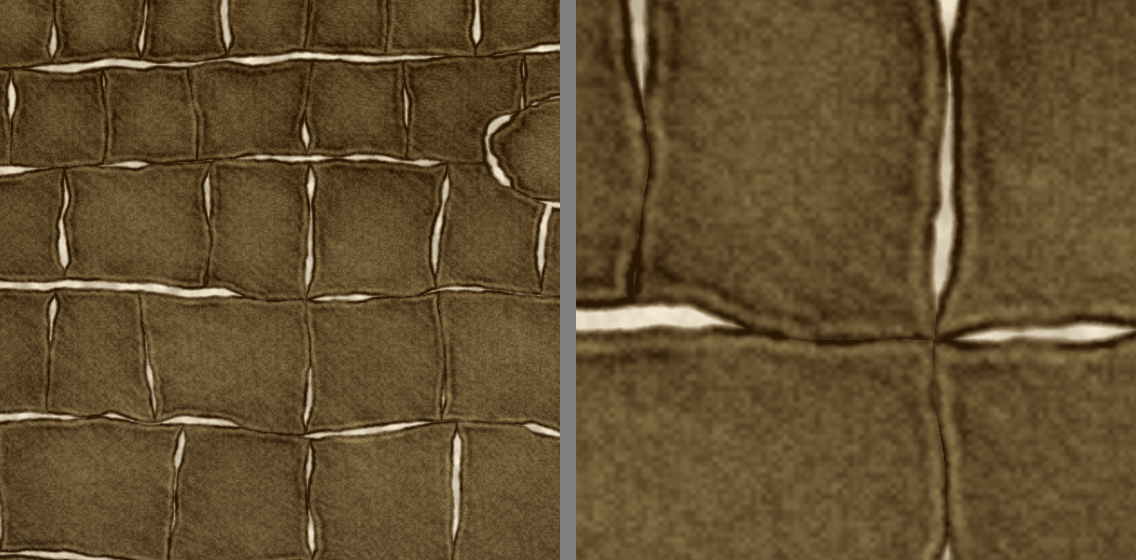
Left: the whole. Right: its middle third, enlarged.
Give the GLSL for this texture, as a WebGL 2 fragment shader.

```glsl
#version 300 es
precision highp float;

uniform vec2 u_resolution;
out vec4 fragColor;

float hash(vec2 p) {
    return fract(sin(dot(p, vec2(127.1, 311.7))) * 43758.5453);
}

float noise(vec2 p) {
    vec2 i = floor(p), f = fract(p);
    f = f * f * (3.0 - 2.0 * f);
    return mix(mix(hash(i), hash(i + vec2(1, 0)), f.x),
               mix(hash(i + vec2(0, 1)), hash(i + vec2(1, 1)), f.x), f.y);
}

float fbm(vec2 p) {
    float sum = 0.0, amp = 0.5;
    for (int i = 0; i < 5; i++) {
        sum += amp * noise(p);
        p = mat2(1.6, 1.2, -1.2, 1.6) * p + 7.3;
        amp *= 0.5;
    }
    return sum;
}

float bump(float x, float width) {
    x /= width;
    return exp(-x * x);
}

float smoothMin(float a, float b, float k) {
    float h = max(k - abs(a - b), 0.0) / k;
    return min(a, b) - h * h * k * 0.25;
}

// Half width of the pale core along a seam; negative where it is closed
float coreWidth(float along, float seed) {
    float swell = 0.65 * noise(vec2(along * 11.0, seed)) + 0.35 * noise(vec2(along * 33.0, seed + 0.5));
    return mix(-0.0035, 0.0066, smoothstep(0.32, 0.78, swell));
}

void main() {
    vec2 p = gl_FragCoord.xy / u_resolution;
    float aa = 0.6 / u_resolution.y;

    // Long seams running across; count those below to find the row
    float row = 0.0, rowDist = 1.0, rowRim = 1.0;
    for (float k = 0.0; k < 7.0; k++) {
        float height = 0.265 * k - 0.011 * k * k + (k - 2.6) * 0.025 * p.x * p.x
            + 0.045 * (noise(vec2(p.x * 3.5, k + 20.0)) - 0.5)
            + 0.012 * (noise(vec2(p.x * 15.0, k + 40.0)) - 0.5);
        float off = p.y - height;
        row += step(0.0, off);
        rowDist = min(rowDist, abs(off));
        rowRim = min(rowRim, abs(off) - coreWidth(p.x * 0.75, k + 60.0));
    }

    // Short seams dividing each row, sharing one common column
    float column = 0.0, colDist = 1.0, colRim = 1.0;
    float spacing = 0.3 - 0.03 * row;
    for (float c = -5.0; c < 5.0; c++) {
        float seed = c + row * 13.0 + 90.0;
        float jitter = c == 0.0 ? 0.0 : hash(vec2(seed, 3.0)) - 0.5;
        float x = 0.55 + spacing * (c + 0.45 * jitter)
            + 0.25 * jitter * (p.y - 0.265 * row + 0.13)
            + 0.018 * (noise(vec2(p.y * 9.0, seed)) - 0.5)
            + 0.008 * (noise(vec2(p.y * 28.0, seed + 0.5)) - 0.5);
        float off = p.x - x;
        float core = mix(-0.0035, coreWidth(p.y, seed), smoothstep(0.005, 0.04, rowDist));
        column += step(0.0, off);
        colDist = min(colDist, abs(off));
        colRim = min(colRim, abs(off) - core);
    }
    float rim = min(rowRim, colRim);
    float edge = smoothMin(rowDist, colDist, 0.05);

    // One rounded scale interrupting the grid at the right
    vec2 q = (p - vec2(1.03, 0.73)) / vec2(0.16, 0.1);
    float ring = (length(q) - 1.0) * 0.11 + 0.014 * (noise(p * 17.0) - 0.5);
    float ringRim = abs(ring) - coreWidth(atan(q.y, -q.x) * 0.2, 300.0);
    rim = ring < 0.0 ? ringRim : min(rim, ringRim);
    edge = ring < 0.0 ? -ring : smoothMin(edge, ring, 0.03);
    vec2 scaleId = ring < 0.0 ? vec2(91.0, 37.0) : vec2(column, row) * 17.0;
    rim += 0.006 * (fbm(p * 60.0) - 0.45);

    // Mottled leather with fine grain, smudges and faint creases
    float mottle = fbm(p * 6.0 + 4.0) - 0.48;
    float smudge = fbm(p * vec2(17.0, 22.0) + 31.0);
    float grain = noise(p * 310.0) + 0.6 * noise(p * 170.0 + 9.0) - 0.8;
    vec2 bent = p + 0.05 * vec2(noise(p * 8.0), noise(p * 8.0 + 50.0));
    float crease = noise(mat2(0.8, 0.6, -0.6, 0.8) * bent * vec2(38.0, 150.0)) - 0.5;
    float border = smoothstep(0.07, 0.01, edge);

    float tone = 0.73 + 0.6 * mottle + 0.46 * grain;
    tone += crease * (0.12 + 0.28 * border);
    tone -= border * mix(0.1, 0.42, p.y) * (0.2 + 1.3 * smudge);
    tone -= 0.06 * smoothstep(0.3, 1.0, p.y);

    // Uneven groove, raised lip and outer fold, differing on each scale
    float groove = smoothstep(0.2, 0.8, noise(p * 30.0 + scaleId));
    float lip = noise(p * 24.0 + scaleId + 70.0);
    float fold = smoothstep(0.3, 0.8, noise(p * 14.0 + scaleId + 130.0));
    tone -= bump(rim - 0.0032, 0.0032) * (0.2 + 0.75 * groove);
    tone += bump(rim - 0.0095, 0.004) * (0.1 + 0.55 * lip);
    tone -= bump(rim - 0.0165, 0.005) * 0.4 * fold;
    tone = clamp(tone, -0.2, 1.6);

    vec3 color = mix(vec3(0.22, 0.14, 0.045), vec3(0.47, 0.38, 0.225), tone);
    color += vec3(-0.006, 0.001, 0.014) * (1.0 - p.y);

    // Pale exposed core, blending through a tan fringe
    vec3 cream = vec3(0.86, 0.81, 0.72) + 0.4 * (fbm(p * 45.0) - 0.5);
    color = mix(color, vec3(0.58, 0.5, 0.36), 0.65 * smoothstep(0.002 + aa, -0.0008, rim));
    color = mix(color, cream, smoothstep(0.0002 + aa, -0.0026 - aa, rim));

    fragColor = vec4(clamp(color, 0.0, 1.0), 1.0);
}
```
